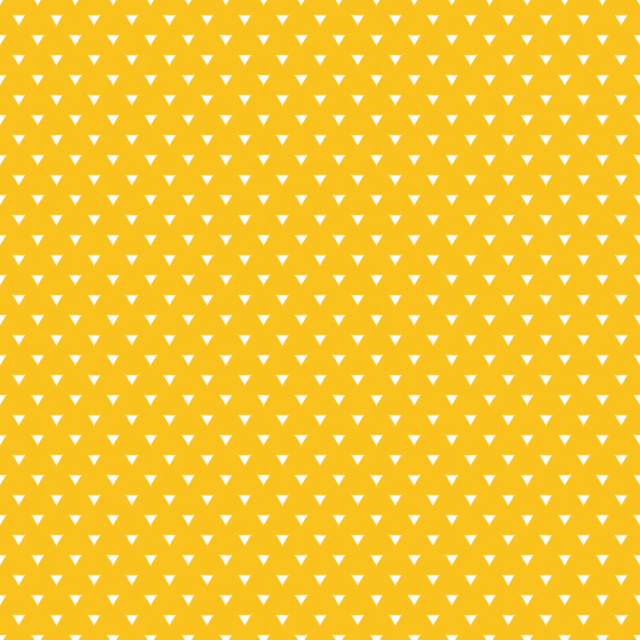
Give the GLSL for this pattern, as a WebGL 1 fragment shader.

```glsl
precision highp float;

uniform vec2 u_resolution;

const float COLUMNS = 17.0;
const float ROWS = 32.0;
const vec3 YELLOW = vec3(0.98, 0.76, 0.11);
const vec3 WHITE = vec3(0.98, 0.99, 0.98);

// Random unit gradient on a lattice that wraps after "period" cells
vec2 latticeGradient(vec2 cell, float period) {
    vec2 wrapped = mod(cell, period);
    float h = fract(sin(dot(wrapped, vec2(12.99, 78.23))) * 4375.85);
    float angle = 6.28318 * h;
    return vec2(cos(angle), sin(angle));
}

float gradientNoise(vec2 p, float period) {
    vec2 cell = floor(p);
    vec2 f = p - cell;
    vec2 e = vec2(0.0, 1.0);
    vec2 blend = f * f * f * (f * (f * 6.0 - 15.0) + 10.0);
    float a = dot(latticeGradient(cell, period), f);
    float b = dot(latticeGradient(cell + e.yx, period), f - e.yx);
    float c = dot(latticeGradient(cell + e.xy, period), f - e.xy);
    float d = dot(latticeGradient(cell + e.yy, period), f - e.yy);
    return mix(mix(a, b, blend.x), mix(c, d, blend.x), blend.y);
}

// Offset from the nearest centre, with every other row shifted half a column
vec2 staggeredCell(vec2 uv, float columns, float rows) {
    float row = floor(uv.y * rows + 0.5);
    float shift = 0.5 * mod(row, 2.0);
    float x = fract(uv.x * columns + 0.5 - shift) - 0.5;
    return vec2(x / columns, uv.y - row / rows);
}

// Signed distance to a triangle pointing down
float triangleDistance(vec2 p, float halfWidth, float top, float bottom) {
    vec2 sideNormal = normalize(vec2(top - bottom, -halfWidth));
    float side = dot(vec2(abs(p.x), p.y - bottom), sideNormal);
    return max(side, p.y - top);
}

float softFill(float dist, float softness) {
    return 1.0 - smoothstep(-softness, softness, dist);
}

void main() {
    vec2 uv = gl_FragCoord.xy / u_resolution;
    vec2 local = staggeredCell(uv, COLUMNS, ROWS);

    // Slightly uneven printed edges
    float wobble = 0.0005 * gradientNoise(uv * 96.0, 96.0);
    float dist = triangleDistance(local, 0.0096, 0.0076, -0.0084) + wobble;
    float softness = max(0.0016, 0.75 / min(u_resolution.x, u_resolution.y));

    // Faint unevenness of the ground
    float tone = 0.006 * gradientNoise(uv * 48.0, 48.0);
    vec3 color = mix(YELLOW + tone, WHITE, softFill(dist, softness));
    gl_FragColor = vec4(color, 1.0);
}
```
